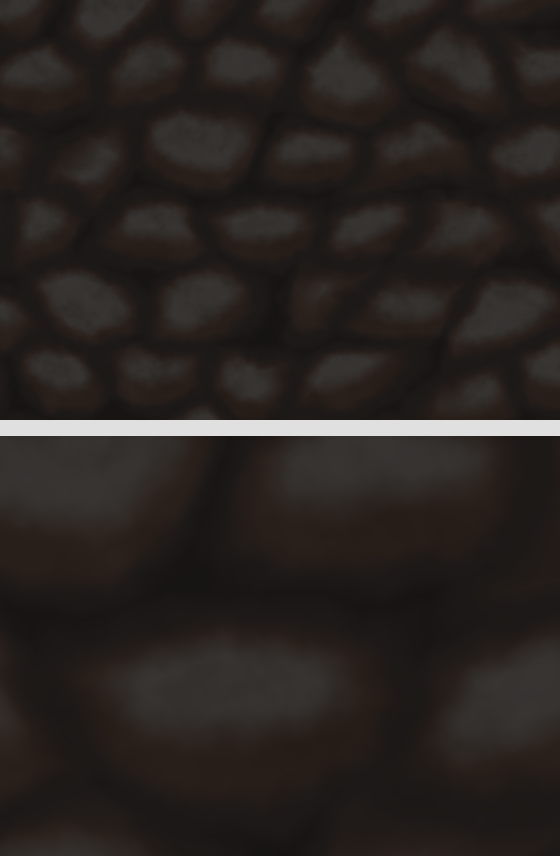
Top: the whole. Bottom: its middle third, enlarged.
Give the GLSL for this texture, as a WebGL 1 fragment shader.

```glsl
precision highp float;
// Dim, painterly bed of rounded stones with soft grey tops and brown undersides.
// Each jittered cell holds a bent ellipse; the two nearest are kept apart by a
// dark gap, and the nearest one is sampled again lower down to find its lit top.
uniform vec2 u_resolution;

const vec3 CREVICE_COLOR = vec3(0.088, 0.078, 0.076);
const vec3 SOIL_COLOR = vec3(0.114, 0.098, 0.092);
const vec3 BROWN_COLOR = vec3(0.156, 0.118, 0.099);
const vec3 GREY_COLOR = vec3(0.211, 0.201, 0.192);

const vec2 CELL_SIZE = vec2(0.245, 0.182);   // in canvas heights
const float JITTER = 0.42;
const vec2 MIN_RADII = vec2(0.115, 0.070);
const vec2 MAX_RADII = vec2(0.160, 0.104);
const float MAX_BEND = 3.2;
const float GAP = 0.013;
const float CAP_SHIFT = 0.056;
const float COARSE_WARP = 0.050;
const float FINE_WARP = 0.016;

float hash(vec2 p) {
  return fract(sin(dot(p, vec2(127.1, 311.7))) * 43758.5453);
}

float noise(vec2 p) {
  vec2 cell = floor(p);
  vec2 f = fract(p);
  f = f * f * (3.0 - 2.0 * f);
  float low = mix(hash(cell), hash(cell + vec2(1.0, 0.0)), f.x);
  float high = mix(hash(cell + vec2(0.0, 1.0)), hash(cell + vec2(1.0, 1.0)), f.x);
  return mix(low, high, f.y);
}

float fbm(vec2 p) {
  float sum = 0.0;
  float weight = 0.5;
  for (int i = 0; i < 4; i++) {
    sum += weight * noise(p);
    p = mat2(1.6, 1.2, -1.2, 1.6) * p + 3.7;
    weight *= 0.5;
  }
  return sum / 0.9375;
}

vec2 warp(vec2 p, float frequency) {
  return vec2(fbm(p * frequency), fbm(p * frequency + 31.4)) - 0.5;
}

// Approximate signed distance to the stone of one cell.
float stoneDistance(vec2 p, vec2 id) {
  vec2 jitter = vec2(hash(id + 1.3), hash(id + 5.7)) - 0.5;
  vec2 stagger = vec2(0.5 * mod(id.y, 2.0), 0.0);
  vec2 q = p - (id + 0.5 + stagger + JITTER * jitter) * CELL_SIZE;

  float angle = mix(-0.35, 0.75, hash(id + 9.1));
  angle += 0.8 * step(0.86, hash(id + 23.9));
  float c = cos(angle);
  float s = sin(angle);
  q = vec2(c * q.x + s * q.y, c * q.y - s * q.x);

  float bend = MAX_BEND * (2.0 * hash(id + 13.5) - 1.0);
  q.y += bend * (q.x * q.x - 0.004);
  vec2 radii = mix(MIN_RADII, MAX_RADII, vec2(hash(id + 17.2), hash(id + 19.8)));
  return (length(q / radii) - 1.0) * radii.y;
}

void main() {
  vec2 uv = gl_FragCoord.xy / u_resolution.y;
  vec2 p = uv + COARSE_WARP * warp(uv, 7.0) + FINE_WARP * warp(uv, 38.0);

  // Nearest and second nearest stones
  vec2 base = floor(p / CELL_SIZE);
  vec2 nearestId = base;
  float nearest = 10.0;
  float second = 10.0;
  for (int j = -2; j <= 2; j++) {
    for (int i = -2; i <= 2; i++) {
      vec2 id = base + vec2(float(i), float(j));
      float d = stoneDistance(p, id);
      if (d < nearest) {
        second = nearest;
        nearest = d;
        nearestId = id;
      } else {
        second = min(second, d);
      }
    }
  }

  // Soft body, and a lit top that fades toward the underside
  float edge = max(nearest, 0.5 * (nearest - second) + GAP);
  float body = 1.0 - smoothstep(-0.017, 0.009, edge);
  float below = stoneDistance(p - vec2(0.0, CAP_SHIFT), nearestId);
  float cap = 1.0 - smoothstep(-0.026, 0.022, below);
  cap *= 1.0 - smoothstep(-0.034, -0.004, edge);

  // Brushed mottling
  float blotch = fbm(uv * 16.0 + 8.0) - 0.5;
  float grain = fbm(uv * 48.0) - 0.5;
  cap *= clamp(0.94 + 0.7 * blotch + 0.25 * grain, 0.0, 1.0);

  float depth = smoothstep(0.006, 0.035, nearest + 0.04 * blotch);
  vec3 color = mix(SOIL_COLOR, CREVICE_COLOR, depth);
  color = mix(color, BROWN_COLOR * (1.0 + 0.22 * blotch), body);
  color = mix(color, GREY_COLOR, cap);
  color *= 1.0 + 0.07 * blotch + 0.07 * grain;
  gl_FragColor = vec4(color, 1.0);
}
```
